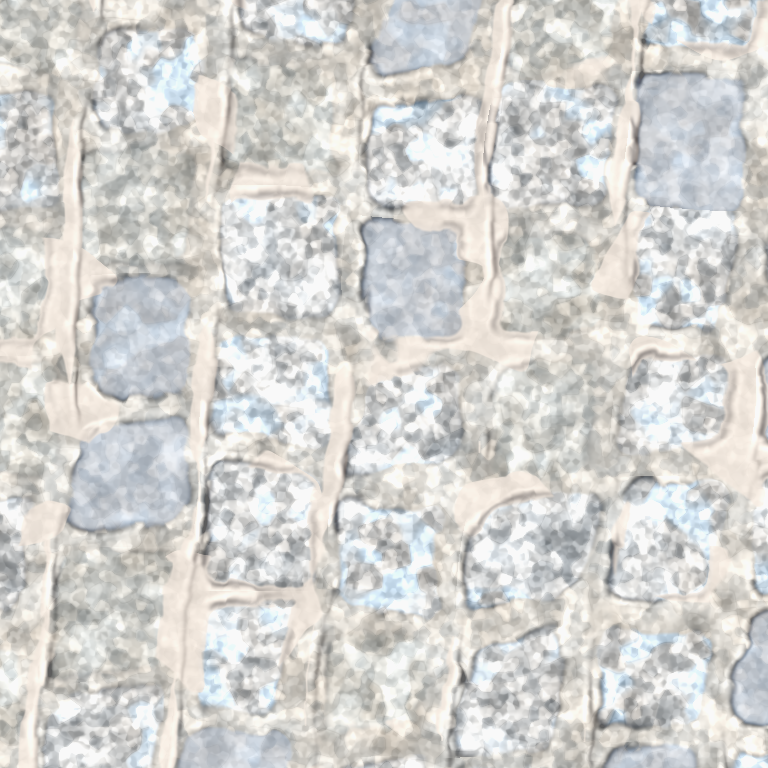
Reproduce this texture procedurally as a WebGL 2 fragment shader.

```glsl
#version 300 es
precision highp float;
// Weathered cobbles in leaning columns: rounded boxes, shifted per column and
// bent by layered sines, sit in pale grainy mortar. Smooth cellular noise gives
// the speckle, the crinkled lines and the angular cream fillings in the joints.

uniform vec2 u_resolution;
out vec4 fragColor;

const float COLUMNS = 5.6;
const float ROWS = 5.7;
const float LEAN = 0.075;
const vec2 STONE_HALF = vec2(0.069, 0.073);
const float CORNER = 0.022;
const float SLATE_SHARE = 0.22;
const float BURIED_SHARE = 0.28;
const float EDGE_WIDTH = 0.0042;
const float CREAM_LEVEL = 0.69;

const vec3 MORTAR = vec3(0.835, 0.822, 0.795);
const vec3 ROUGH = vec3(0.895, 0.895, 0.89);
const vec3 SLATE = vec3(0.795, 0.81, 0.83);
const vec3 BURIED = vec3(0.84, 0.835, 0.81);
const vec3 CREAM = vec3(0.945, 0.905, 0.865);
const vec3 BLUE_TINT = vec3(-0.09, -0.015, 0.05);
const vec3 WARM_TINT = vec3(0.025, 0.0, -0.025);

vec2 hash2(vec2 p) {
    vec3 a = fract(p.xyx * vec3(0.1031, 0.1030, 0.0973));
    a += dot(a, a.yzx + 33.33);
    return fract((a.xx + a.yz) * a.zy);
}

// Cellular noise: random cell values blended by distance, 0 to 1.
float cellNoise(vec2 p, float sharpness) {
    vec2 cell = floor(p), f = p - cell;
    float sum = 0.0, weights = 0.0;
    for (int y = -1; y <= 1; y++) {
        for (int x = -1; x <= 1; x++) {
            vec2 o = vec2(x, y);
            vec2 r = o + hash2(cell + o + 71.0) - f;
            float w = exp(-sharpness * dot(r, r));
            sum += w * hash2(cell + o + 13.0).x;
            weights += w;
        }
    }
    return sum / max(weights, 1e-6);
}

// Layered sines that bend the rows and columns.
vec2 bend(vec2 p) {
    vec2 a = sin(p.yx * vec2(9.0, 11.0) + vec2(0.7, 2.1)) * 0.007;
    vec2 b = sin(p.yx * vec2(23.0, 19.0) + p.xy * 13.0) * 0.004;
    return a + b;
}

float roundedBox(vec2 p, vec2 halfSize, float radius) {
    vec2 q = abs(p) - halfSize + radius;
    return length(max(q, 0.0)) + min(max(q.x, q.y), 0.0) - radius;
}

// Soft line of a given width centred on distance zero.
float stroke(float d, float width) {
    return exp(-d * d / (width * width));
}

void main() {
    vec2 uv = gl_FragCoord.xy / u_resolution.y;

    // Speckle at three sizes
    float coarse = cellNoise(uv * 38.0, 7.0);
    float medium = cellNoise(uv * 78.0 + 17.0, 7.0);
    float fine = cellNoise(uv * 145.0 + 41.0, 6.0);
    float patches = cellNoise(uv * 13.0 + 5.0, 6.0);
    float speckle = 0.5 * coarse + 0.4 * medium + 0.3 * fine - 0.6;
    float crinkle = stroke(coarse - 0.5, 0.07) * 0.6 + stroke(medium - 0.48, 0.07) * 0.5;

    // Stone grid
    vec2 p = uv + bend(uv);
    p.x -= LEAN * p.y;
    vec2 grid = p * vec2(COLUMNS, ROWS) + vec2(0.75, 0.0);
    float column = floor(grid.x);
    grid.y += hash2(vec2(column, 7.0)).x * 3.0;
    vec2 id = floor(grid);
    vec2 jitter = hash2(id + 3.0) - 0.5;
    vec2 kind = hash2(id + 29.0);
    vec2 local = (fract(grid) - 0.5) / vec2(COLUMNS, ROWS);
    local -= jitter * vec2(0.014, 0.012);
    local += local.yx * (kind.y - 0.5) * vec2(0.2, 0.16);
    vec2 halfSize = STONE_HALF + (hash2(id + 53.0) - 0.6) * vec2(0.018, 0.022);
    float d = roundedBox(local, halfSize, CORNER);
    d += (coarse - 0.5) * 0.011 + (patches - 0.5) * 0.016 + (medium - 0.5) * 0.004;
    float stone = smoothstep(0.003, -0.003, d);

    // Kinds of stone
    float slate = step(kind.x, SLATE_SHARE);
    float buried = step(1.0 - BURIED_SHARE, kind.x);
    float rough = 1.0 - slate - buried;
    vec3 face = ROUGH * rough + SLATE * slate + BURIED * buried;
    float faceContrast = 0.78 * rough + 0.3 * slate + 0.55 * buried;
    float contrast = mix(0.48, faceContrast, stone);
    vec3 color = mix(MORTAR, face, stone);

    // Blue and warm mottling
    float blue = smoothstep(0.48, 0.75, 0.5 * coarse + 0.5 * patches);
    color += BLUE_TINT * blue * stone * (rough + 0.4 * slate + 0.25 * buried);
    color += WARM_TINT * (medium + patches - 1.0);

    // Cream fillings with angular outlines, and slivers along the joints
    float seam = (fract(grid.x + 0.5) - 0.5) / COLUMNS + (coarse - 0.5) * 0.008;
    float along = cellNoise(vec2(column + step(0.5, fract(grid.x)), uv.y * 7.0), 6.0);
    float filling = cellNoise(uv * vec2(9.0, 11.0) + bend(uv * 3.0) * 9.0 + 83.0, 12.0);
    float cream = smoothstep(CREAM_LEVEL, CREAM_LEVEL + 0.05, filling + (coarse - 0.5) * 0.08);
    cream *= smoothstep(-0.009, -0.004, d);
    float sliver = 0.013 * smoothstep(0.5, 0.85, along);
    cream = max(cream, smoothstep(0.002, -0.002, abs(seam) - sliver) * step(0.0005, sliver));
    color = mix(color, CREAM, cream * 0.9);
    contrast *= 1.0 - 0.75 * cream;

    // Relief: grain, crinkles, dark stone rims with pale halos
    color += speckle * contrast;
    color -= crinkle * contrast * 0.13;
    float leftSide = smoothstep(0.03, -0.06, local.x);
    float broken = smoothstep(0.25, 0.65, cellNoise(uv * 21.0 + 61.0, 6.0));
    float rim = broken * (0.45 + 0.55 * leftSide) * (1.0 - 0.45 * buried);
    color -= stroke(d, EDGE_WIDTH) * rim * vec3(0.29, 0.28, 0.26);
    color += stroke(d - 0.010, EDGE_WIDTH) * rim * 0.10;

    // Long seams between the columns
    float seamShow = smoothstep(0.25, 0.6, along) * (0.4 + 0.6 * broken);
    color -= stroke(seam - 0.012, 0.0032) * seamShow * vec3(0.25, 0.25, 0.24);
    color += stroke(seam - 0.004, 0.004) * seamShow * 0.09;

    fragColor = vec4(clamp(color, 0.36, 0.975), 1.0);
}
```
